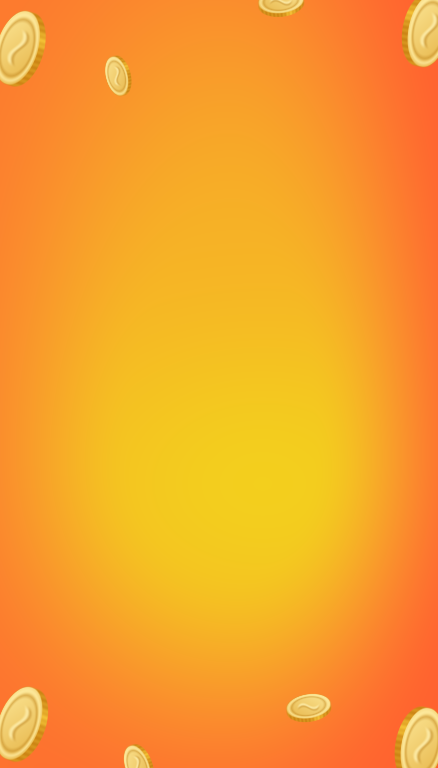
Reproduce this background procedurally as a Shadertoy shader.

```glsl
// Warm ramp from red-orange to yellow, indexed by its green level
vec3 warmColor(float level) {
    float t = clamp((level - 0.40) / 0.41, 0.0, 1.0);
    return vec3(mix(1.0, 0.952, t), level, mix(0.185, 0.115, t * t));
}

// Lopsided oval glow with a yellow hotspot below the middle
vec3 background(vec2 uv) {
    vec2 p = uv - vec2(0.53, 0.42);
    vec2 radius = vec2(p.x < 0.0 ? 0.57 : 0.46, p.y < 0.0 ? 0.41 : 0.68);
    float glow = 1.0 - smoothstep(0.4, 1.3, length(p / radius));
    vec2 h = (uv - vec2(0.60, 0.37)) / vec2(0.55, 0.23);
    float core = 0.68 + 0.13 * exp(-dot(h, h));
    float edge = mix(0.48, 0.385, uv.x) - 0.03 * (1.0 - uv.y) * (1.0 - uv.x);
    return warmColor(mix(edge, core, glow));
}

// Coverage of a shape whose signed distance is d
float fill(float d, float aa) {
    return 1.0 - smoothstep(-aa, aa, d);
}

// Tilted gold coin: q.y runs along the long axis, q.x along the short one
vec4 coin(vec2 q, float side, float aa) {
    float body = fill(length(vec2(max(abs(q.x) - 0.08, 0.0) / 0.54, q.y)) - 1.0, aa);

    // Milled side with a soft highlight
    float shine = exp(-18.0 * pow(q.y - 0.35, 2.0));
    float ridges = 0.5 + 0.5 * sin(q.y * 38.0);
    vec3 color = mix(vec3(0.80, 0.52, 0.08), vec3(0.97, 0.78, 0.22), 0.65 * shine + 0.25 * ridges);

    // Face with a raised border
    vec2 f = vec2((q.x + side * 0.08) / 0.54, q.y);
    float r = length(f);
    float light = 0.5 + 0.35 * dot(f, vec2(-0.6, 0.8));
    vec3 face = mix(vec3(0.90, 0.70, 0.27), vec3(0.99, 0.91, 0.60), light);
    face = mix(face, vec3(0.78, 0.56, 0.16), 0.6 * fill(abs(r - 0.76) - 0.04, aa + 0.04));
    face = mix(face, vec3(1.0, 0.93, 0.64), 0.7 * fill(abs(r - 0.89) - 0.05, aa + 0.03));

    // Abstract wavy relief and its shadow
    float wave = f.x - 0.22 * sin(f.y * 6.0);
    float span = fill(abs(f.y) - 0.45, aa + 0.05);
    face = mix(face, vec3(0.76, 0.55, 0.17), 0.55 * span * fill(abs(wave - 0.12) - 0.10, aa + 0.06));
    face = mix(face, vec3(1.0, 0.94, 0.68), 0.8 * span * fill(abs(wave) - 0.09, aa + 0.06));

    return vec4(mix(color, face, fill(r - 1.0, aa)), body);
}

void mainImage(out vec4 fragColor, in vec2 fragCoord) {
    vec2 uv = fragCoord / iResolution.xy;
    vec2 p = uv * vec2(1.0, 1.753);
    vec3 color = background(uv);

    // Coins: centre, long radius, lean
    vec4 coins[8] = vec4[8](
        vec4(0.046, 1.642, 0.087, 0.30), vec4(0.270, 1.580, 0.046, -0.25),
        vec4(0.642, 1.747, 0.052, 1.45), vec4(0.972, 1.685, 0.085, 0.20),
        vec4(0.050, 0.100, 0.087, 0.35), vec4(0.317, 0.005, 0.050, -0.35),
        vec4(0.705, 0.137, 0.051, 1.42), vec4(0.957, 0.053, 0.087, 0.20));
    for (int i = 0; i < 8; i++) {
        vec4 c = coins[i];
        vec2 d = (p - c.xy) / c.z;
        vec2 axis = vec2(sin(c.w), cos(c.w));
        vec2 q = vec2(dot(d, vec2(axis.y, -axis.x)), dot(d, axis));
        float side = c.x < 0.8 ? 1.0 : -1.0;
        vec4 gold = coin(q, side, 1.2 / (c.z * iResolution.x));
        color = mix(color, gold.rgb, gold.a);
    }

    fragColor = vec4(color, 1.0);
}
```
